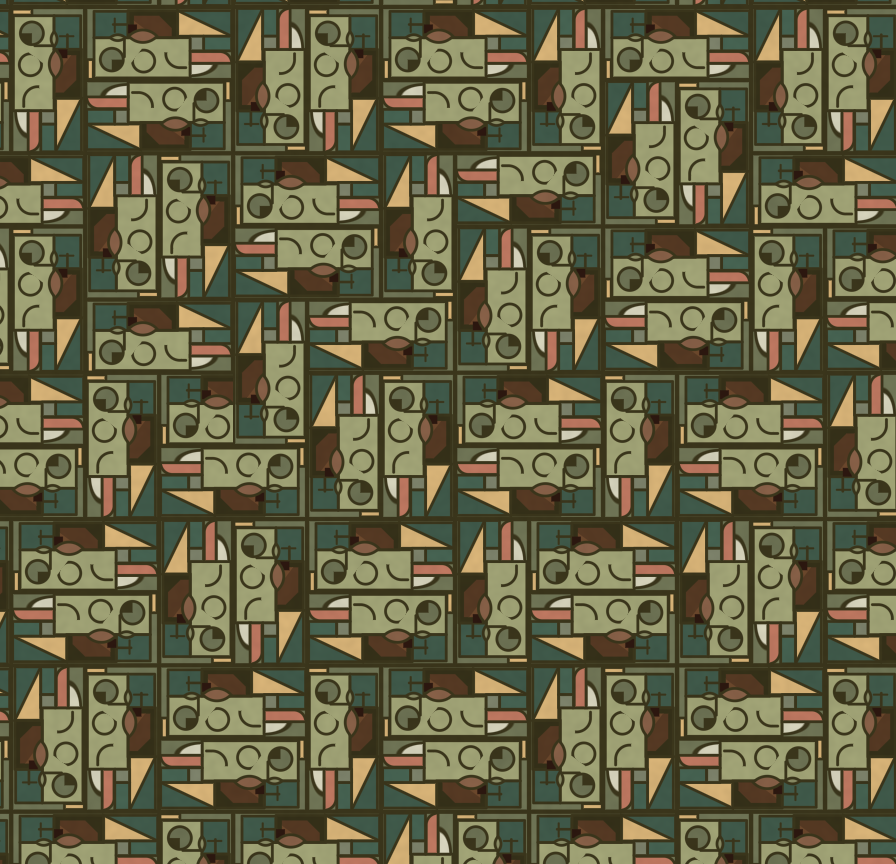
A Shadertoy shader for this pattern:

```glsl
const vec3 INK = vec3(.225, .205, .105);
const vec3 TEAL = vec3(.245, .345, .285);
const vec3 SAGE = vec3(.43, .45, .33);
const vec3 LEAF = vec3(.62, .63, .455);
const vec3 TAN = vec3(.83, .69, .46);
const vec3 SALMON = vec3(.73, .46, .37);
const vec3 CREAM = vec3(.82, .81, .72);
const vec3 UMBER = vec3(.33, .22, .135);
const vec3 CLAY = vec3(.52, .37, .275);
const float STROKE = .019;

vec2 gradientAt(vec2 i) {
    float a = 6.2832 * fract(sin(dot(i, vec2(127.1, 311.7))) * 43758.5);
    return vec2(cos(a), sin(a));
}

float gradientNoise(vec2 p) {
    vec2 i = floor(p), f = p - i, w = f * f * (3. - 2. * f);
    vec2 e = vec2(1, 0);
    float low = mix(dot(gradientAt(i), f), dot(gradientAt(i + e), f - e), w.x);
    float high = mix(dot(gradientAt(i + e.yx), f - e.yx), dot(gradientAt(i + 1.), f - 1.), w.x);
    return mix(low, high, w.y);
}

float box(vec2 p, vec2 lo, vec2 hi) {
    vec2 d = abs(p - .5 * (lo + hi)) - .5 * (hi - lo);
    return length(max(d, 0.)) + min(max(d.x, d.y), 0.);
}

float lens(vec2 p, float w, float h) {
    float r = (w * w + h * h) / (2. * h);
    return length(vec2(p.x, abs(p.y) + r - h)) - r;
}

float segment(vec2 p, vec2 a, vec2 b) {
    vec2 v = b - a;
    return length(p - a - v * clamp(dot(p - a, v) / dot(v, v), 0., 1.));
}

vec3 fill(vec3 base, vec3 tint, float d, float px) {
    return mix(base, tint, smoothstep(px, -px, d));
}

vec3 inked(vec3 base, vec3 tint, float d, float px) {
    return fill(fill(base, tint, d, px), INK, abs(d) - STROKE, px);
}

// One 2 x 1 tile, y pointing down
vec3 tile(vec2 p, float px) {
    vec3 c = SAGE;
    // End strip, body and upper panels
    c = inked(c, TAN, box(p, vec2(.03, .72), vec2(.11, 1)), px);
    c = inked(c, LEAF, box(p, vec2(.12, .42), vec2(1.42, .97)), px);
    c = inked(c, TEAL, box(p, vec2(.12, .06), vec2(.58, .42)), px);
    c = inked(c, TEAL, box(p, vec2(1.25, .05), vec2(1.98, .4)), px);
    c = inked(c, INK * .9, box(p, vec2(.58, .05), vec2(1.25, .42)), px);
    c = fill(c, INK, segment(p, vec2(.38, .24), vec2(.58, .24)) - .018, px);
    c = fill(c, INK, segment(p, vec2(.4, .16), vec2(.4, .34)) - .014, px);

    // Faceted brown panel
    float facet = max(box(p, vec2(.66, .12), vec2(1.17, .4)), dot(p - vec2(1., .12), vec2(.707, -.707)));
    c = fill(c, UMBER, facet, px);
    c = fill(c, UMBER * 1.25, max(facet, dot(p - vec2(.72, .16), vec2(.6, -.8)) + .06), px);
    c = fill(c, vec3(.17, .09, .06), box(p, vec2(.58, .24), vec2(.7, .36)), px);

    // Pointed sail
    float slope = dot(p - vec2(1.25, .05), vec2(.432, -.902));
    c = inked(c, TAN, max(max(1.25 - p.x, p.y - .4), slope), px);

    // Stacked blocks with rounded bar and quarter disc
    c = inked(c, TEAL * 1.1, box(p, vec2(1.6, .4), vec2(1.98, .6)), px);
    c = inked(c, vec3(.48, .5, .41), box(p, vec2(1.42, .4), vec2(1.6, .6)), px);
    vec2 q = p - vec2(1.42, .77);
    c = inked(c, CREAM, max(max(-q.x, -q.y), length(q * vec2(.5, 1)) - .17), px);
    float bar = length(max(vec2(p.x - 1.82, .77 - p.y), 0.)) - .16;
    c = inked(c, SALMON, max(max(-q.x, q.y), bar), px);

    // Disc with a dark quarter, and its stem
    q = p - vec2(.36, .72);
    float disc = length(q) - .155;
    c = fill(c, INK, segment(p, vec2(.53, .42), vec2(.53, .68)) - STROKE, px);
    c = inked(c, SAGE * .97, disc, px);
    c = fill(c, INK, max(disc, max(-q.x, -q.y)), px);

    // Open ring and hook
    q = p - vec2(.79, .74);
    float gap = .1 - dot(q, vec2(-.8, -.6));
    float ring = max(abs(length(q) - .15), -gap);
    c = fill(c, INK, ring - STROKE, px);
    q = p - vec2(1.28, .64);
    float hook = max(abs(length(q) - .19), max(q.x, -q.y));
    hook = min(hook, segment(q, vec2(0, .19), vec2(.08, .19)));
    c = fill(c, INK, hook - STROKE, px);

    // Lenses over the seam
    c = inked(c, CLAY, lens(p - vec2(.78, .4), .19, .085), px);
    c = inked(c, LEAF * .85, lens(p - vec2(.44, .42), .1, .04), px);
    return fill(c, INK, abs(box(p, vec2(0), vec2(2, 1))) - .03, px);
}

// x: band number, y: row within that band; upper bands overlap by one row
vec2 bandOf(vec2 cell) {
    float col = cell.x, row = cell.y;
    bool raised = col > 7.5 && col < 9.5;
    bool lowered = col > .5 && col < 3.5;
    if (row > 4.5 && !(row < 5.5 && col == 3.)) return vec2(floor((row - 5.) / 2.), mod(row - 5., 2.));
    if (row < 1.5 && !(raised && row == 1.)) return vec2(floor(row / 2.) - 3., mod(row, 2.));
    if (row < 2.5 || (row < 3.5 && col > .5 && col < 5.5))
        return vec2(-2, row - (col > 5.5 && col < 9.5 ? 1. : 2.));
    return vec2(-1, row - (lowered ? 4. : 3.));
}

// Each band cycles over seven columns: pair, upright, pair, two uprights
vec2 tileSpace(vec2 cell, vec2 f) {
    vec2 band = bandOf(cell);
    float slot = mod(cell.x - 6. + 2. * band.x, 7.);
    if (slot < 1.5 || (slot > 2.5 && slot < 4.5)) {
        vec2 p = vec2(f.x + (slot > 2.5 ? slot - 3. : slot), f.y);
        return band.y < .5 ? p : vec2(2, 1) - p;
    }
    float down = f.y + band.y;
    bool singleFlips = abs(cell.x - 5.) < 2.5 && cell.x != 4.;
    bool flipped = slot == 5. || (slot == 2. && singleFlips);
    return flipped ? vec2(2. - down, f.x) : vec2(down, 1. - f.x);
}

void mainImage(out vec4 fragColor, in vec2 fragCoord) {
    vec2 uv = fragCoord / iResolution.xy;
    vec2 grid = vec2(uv.x, 1. - uv.y) * vec2(12.11, 11.81) - vec2(.151, .095);
    vec2 cell = floor(grid);
    float px = 9. / iResolution.x;
    vec3 colour = tile(tileSpace(cell, grid - cell), px);
    // Soft cloth grain
    colour *= 1. + .04 * gradientNoise(grid * 9.) + .03 * gradientNoise(grid * 2.3);
    fragColor = vec4(colour, 1);
}
```
